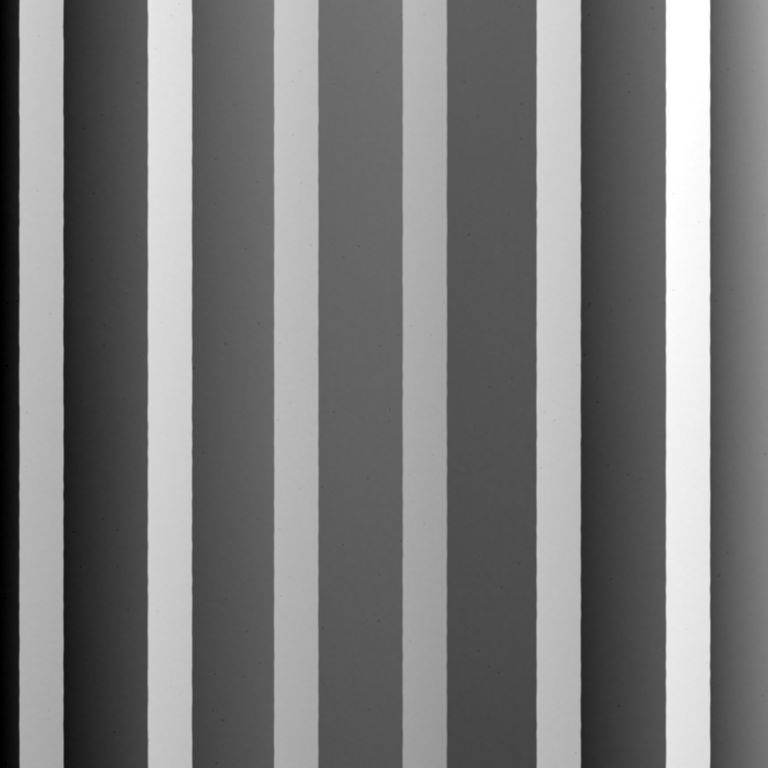
This pattern is drawn by a Shadertoy shader. Its source:

```glsl
const int BARS = 6;
const float START = 0.0251;       // left edge of the first bar
const float PERIOD = 0.1684;
const float BAR_WIDTH = 0.0577;
const float GAP_WIDTH = PERIOD - BAR_WIDTH;
const float EDGE_BLUR = 0.0018;
const float EDGE_WEAR = 0.0006;
const float BAR_SLOPE = -0.035;   // tone change across a bar
const float BAR_FADE = 0.16;      // relative tone change, bottom to top
const float GAP_FADE = 0.30;
const float GAP_CURVE = 0.8;
const float MOTTLE = 0.012;
const float GRAIN = 0.010;
const float SPECK_CELLS = 70.0;
const float SPECK_RATE = 0.045;
const float SPECK_DEPTH = 0.035;

// Per-repeat placement and tones, left to right
const float SHIFT[6] = float[](0.0, -0.001, -0.005, -0.006, 0.0, 0.0);
const float BAR_TONE[6] = float[](0.72, 0.82, 0.72, 0.66, 0.77, 0.95);
const float GAP_LEFT[6] = float[](0.13, 0.29, 0.375, 0.32, 0.21, 0.28);
const float GAP_RIGHT[6] = float[](0.32, 0.41, 0.39, 0.325, 0.38, 0.63);

float hash(vec2 p) {
    return fract(sin(dot(p, vec2(127.1, 311.7))) * 43758.5453);
}

float noise(vec2 p) {
    vec2 cell = floor(p);
    vec2 f = fract(p);
    f = f * f * (3.0 - 2.0 * f);
    float low = mix(hash(cell), hash(cell + vec2(1.0, 0.0)), f.x);
    float high = mix(hash(cell + vec2(0.0, 1.0)), hash(cell + 1.0), f.x);
    return mix(low, high, f.y);
}

// Sparse small pits, one candidate per cell
float specks(vec2 uv) {
    vec2 p = uv * SPECK_CELLS;
    vec2 cell = floor(p);
    vec2 center = 0.25 + 0.5 * vec2(hash(cell + 3.7), hash(cell + 8.3));
    float radius = mix(0.08, 0.20, hash(cell + 5.1));
    float present = step(hash(cell), SPECK_RATE);
    return present * (1.0 - smoothstep(radius * 0.4, radius, length(fract(p) - center)));
}

float edge(float distanceToEdge, float blur) {
    return smoothstep(-blur, blur, distanceToEdge);
}

void mainImage(out vec4 fragColor, in vec2 fragCoord) {
    vec2 uv = fragCoord / iResolution.xy;
    float blur = max(EDGE_BLUR, 0.75 / iResolution.x);
    float barLight = 1.0 + BAR_FADE * (uv.y - 0.5);
    float gapLight = 1.0 + GAP_FADE * (uv.y - 0.5);

    // Dark strip before the first bar
    float tone = 0.12 * uv.x / START * gapLight;

    // Paint each bar, then the shaded gap to its right
    for (int i = 0; i < BARS; i++) {
        float wear = EDGE_WEAR * (noise(vec2(float(i) * 9.0, uv.y * 90.0)) - 0.5);
        float x = uv.x - START - PERIOD * float(i) - SHIFT[i] + wear;

        float across = clamp(x / BAR_WIDTH, 0.0, 1.0) - 0.5;
        float bar = (BAR_TONE[i] + BAR_SLOPE * across) * barLight;

        float along = clamp((x - BAR_WIDTH) / GAP_WIDTH, 0.0, 1.0);
        float gap = mix(GAP_LEFT[i], GAP_RIGHT[i], pow(along, GAP_CURVE)) * gapLight;
        gap -= 0.04 * (1.0 - uv.y) * (1.0 - along) * step(GAP_LEFT[i], 0.25);

        tone = mix(tone, bar, edge(x, blur));
        tone = mix(tone, gap, edge(x - BAR_WIDTH, blur));
    }

    // Soft mottling, fine grain and pits
    tone += MOTTLE * (noise(uv * vec2(9.0, 5.0)) - 0.5);
    tone += GRAIN * (noise(uv * 220.0) - 0.5);
    tone -= SPECK_DEPTH * specks(uv);

    fragColor = vec4(vec3(clamp(tone, 0.0, 1.0)), 1.0);
}
```
